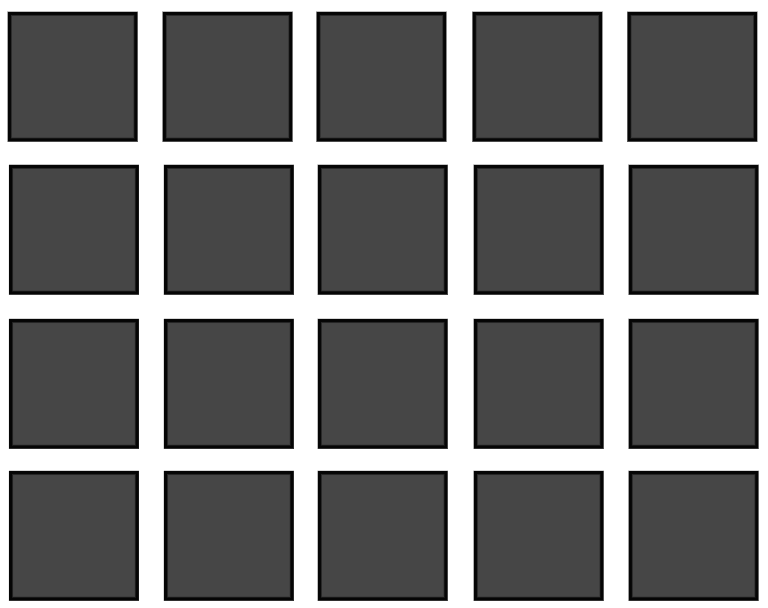
Write a Shadertoy shader that draws this pattern.

```glsl
// Grid of dark grey squares with soft-edged black outlines on white.

// Lengths are fractions of the canvas height.
const vec2 GRID_COUNT = vec2(5.0, 4.0);
const vec2 PITCH = vec2(0.2548, 0.2517);
const vec2 FIRST_CENTER = vec2(0.1216, 0.1187);
const float HALF_SIDE = 0.1069;
const float FADE_START = 0.0042;      // depth where the outline starts to fade
const float FADE_END = 0.0079;        // depth where the plain fill begins
const float TOP_ROW_SHIFT = -0.0021;
const float MID_COLUMN_SHIFT = -0.0017;
const float LOW_ROW_SHIFT = -0.0017;

const vec3 PAPER = vec3(1.0);
const vec3 OUTLINE = vec3(0.02);
const vec3 FILL = vec3(0.273);

float squareDistance(vec2 p, float halfSide) {
    vec2 d = abs(p) - halfSide;
    return length(max(d, 0.0)) + min(max(d.x, d.y), 0.0);
}

// Center of a grid cell, including its slight misalignment.
vec2 cellCenter(vec2 cell) {
    vec2 center = FIRST_CENTER + cell * PITCH;
    if (cell.y == GRID_COUNT.y - 1.0) center.x += TOP_ROW_SHIFT;
    if (cell.x == 2.0) center.x += MID_COLUMN_SHIFT;
    if (cell.y == 1.0) center.y += LOW_ROW_SHIFT;
    return center;
}

void mainImage(out vec4 fragColor, in vec2 fragCoord) {
    float pixel = 1.0 / iResolution.y;
    vec2 p = fragCoord * pixel;

    // Nearest square
    vec2 cell = floor((p - FIRST_CENTER) / PITCH + 0.5);
    cell = clamp(cell, vec2(0.0), GRID_COUNT - 1.0);
    float dist = squareDistance(p - cellCenter(cell), HALF_SIDE);

    // Outline fading into the fill, then the outer edge
    vec3 ink = mix(OUTLINE, FILL, smoothstep(FADE_START, FADE_END, -dist));
    float coverage = clamp(0.5 - dist / pixel, 0.0, 1.0);
    fragColor = vec4(mix(PAPER, ink, coverage), 1.0);
}
```
